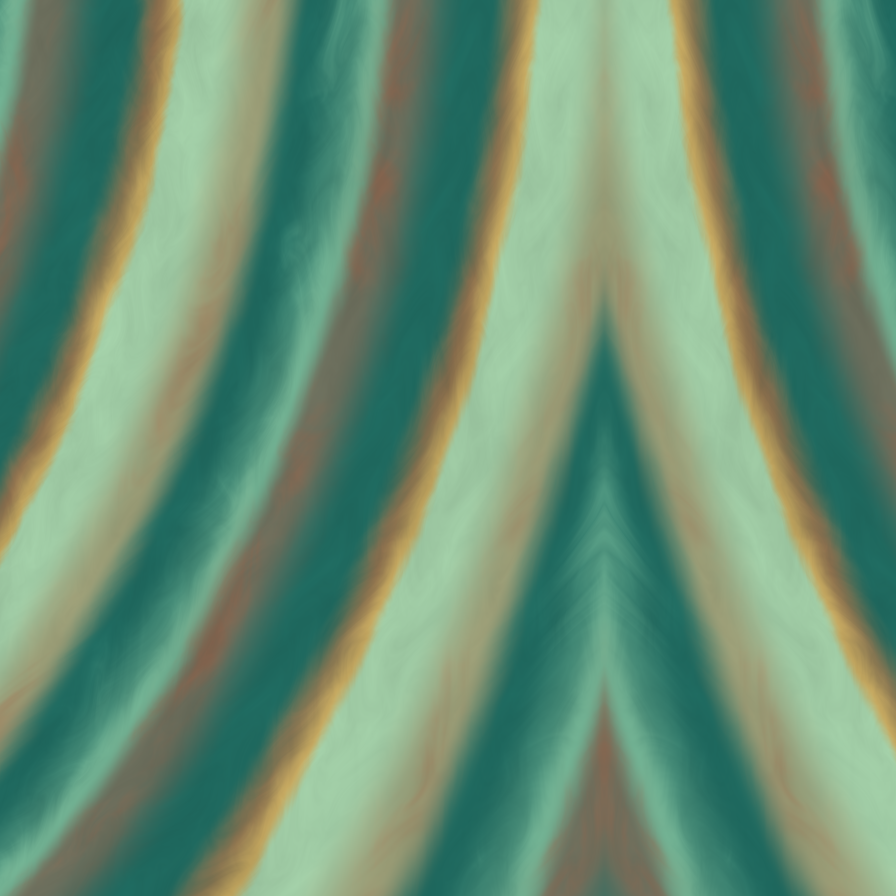
Reproduce this background procedurally as a Shadertoy shader.

```glsl
const vec3 MINT  = vec3(0.62, 0.79, 0.64);
const vec3 TAN   = vec3(0.60, 0.61, 0.46);
const vec3 DEEP  = vec3(0.12, 0.41, 0.37);
const vec3 TEAL  = vec3(0.28, 0.55, 0.47);
const vec3 PALE  = vec3(0.44, 0.69, 0.57);
const vec3 BROWN = vec3(0.42, 0.43, 0.36);
const vec3 RUST  = vec3(0.60, 0.36, 0.26);
const vec3 AMBER = vec3(0.52, 0.45, 0.31);
const vec3 GOLD  = vec3(0.76, 0.65, 0.37);

const float MIRROR_X = 0.6745;
const vec2 ARC_CENTER = vec2(-1.3255, 1.1505);
const float FIRST_RADIUS = 1.5365;
const float BAND_PERIOD = 0.401;

// Cloudy field in about -1..1, from rotated and warped sine layers
float layeredSines(vec2 p, int layers) {
    mat2 turn = mat2(0.8, 0.6, -0.6, 0.8);
    float sum = 0.0;
    float amplitude = 0.5;
    for (int i = 0; i < layers; i++) {
        p += 0.7 * sin(p.yx * 1.3 + float(i) * 1.7);
        sum += amplitude * sin(p.x) * cos(p.y);
        p = turn * p * 1.75 + 2.3;
        amplitude *= 0.62;
    }
    return sum;
}

// Reflects the right side onto the left, rounding the crease slightly
vec2 foldRight(vec2 p, float axis) {
    float side = p.x - axis;
    return vec2(axis - sqrt(side * side + 0.000004), p.y);
}

// Radius around the arc center, with outer bands widening downward
float arcRadius(vec2 p, vec2 center) {
    float radius = length(p - center);
    float lowness = max(0.0, 1.0 - p.y / 0.48);
    return radius - 0.18 * lowness * max(radius - 1.823, 0.0);
}

vec3 blend(vec3 base, vec3 next, float t, float from, float to) {
    return mix(base, next, smoothstep(from, to, t));
}

// One cycle of the colour bands, t in 0..1
vec3 bandColor(float t) {
    vec3 color = blend(MINT, TAN, t, 0.09, 0.24);
    color = blend(color, DEEP, t, 0.24, 0.345);
    color = blend(color, TEAL, t, 0.36, 0.49);
    color = blend(color, PALE, t, 0.46, 0.53);
    color = blend(color, BROWN, t, 0.53, 0.60);
    color = blend(color, DEEP, t, 0.62, 0.78);
    color = blend(color, AMBER, t, 0.84, 0.93);
    color = blend(color, GOLD, t, 0.91, 0.975);
    return blend(color, MINT, t, 0.965, 1.0);
}

// Soft window around a band position
float bandMask(float t, float middle, float width) {
    float offset = (t - middle) / width;
    return exp(-offset * offset);
}

void mainImage(out vec4 fragColor, in vec2 fragCoord) {
    vec2 uv = fragCoord / iResolution.xy;
    vec2 p = foldRight(uv, MIRROR_X);
    float radius = arcRadius(p, ARC_CENTER);

    // Coordinates across and along the arcs
    vec2 offset = p - ARC_CENTER;
    float along = 1.6 * atan(offset.y, offset.x);
    float clouds = layeredSines(vec2(radius * 22.0, along * 11.0), 6);
    float grain = layeredSines(vec2(radius * 75.0, along * 36.0) + 4.0, 5);
    float patches = layeredSines(vec2(radius * 28.0, along * 12.0) + 9.0, 5);

    // Bands with gently frayed edges
    float phase = (radius - FIRST_RADIUS) / BAND_PERIOD - 0.012;
    float t = fract(phase + 0.014 * clouds + 0.007 * grain);
    vec3 color = bandColor(t);

    // Rusty patches in the warm bands
    float warm = bandMask(t, 0.61, 0.06) + 0.6 * bandMask(t, 0.23, 0.05)
               + 0.5 * bandMask(t, 0.92, 0.03);
    float rustAmount = warm * smoothstep(-0.35, 0.8, patches + 0.3 * grain);
    color = mix(color, RUST, 0.55 * rustAmount);

    // Pale wash over the lighter bands, then fine tonal variation
    float wash = bandMask(t, 0.46, 0.07) * smoothstep(0.0, 0.9, clouds);
    color = mix(color, PALE, 0.4 * wash);
    color *= 1.0 + 0.035 * clouds + 0.035 * grain;

    fragColor = vec4(clamp(color, 0.0, 1.0), 1.0);
}
```
